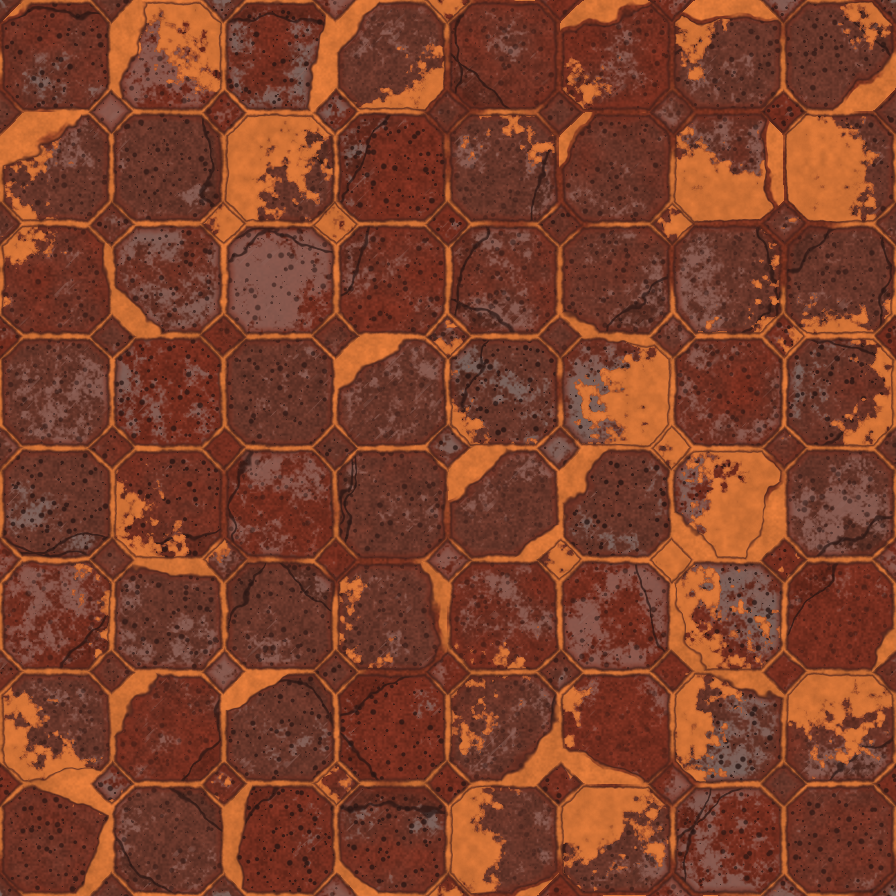
This texture is drawn by a WebGL 2 fragment shader. Its source:

```glsl
#version 300 es
precision highp float;
// Worn octagon-and-diamond terracotta floor with orange mortar joints.
// Distance functions shape the tiles; per-tile hashes choose chips, cracks,
// scuffs and spilled mortar. All noise wraps, so the square tiles seamlessly.

uniform vec2 u_resolution;
out vec4 fragColor;

const float REPEATS = 8.0;          // tiles across and down
const float OCTAGON_HALF = 0.468;   // sizes below are in tile cells
const float OCTAGON_CUT = 0.76;
const float DIAMOND_HALF = 0.18;
const float EDGE_ROUGHNESS = 0.03;
const float EDGE_LINE = 0.015;
const float CHIP_CHANCE = 0.24;
const float CRACK_CHANCE = 0.45;
const float SPILL_CHANCE = 0.36;
const vec3 RED = vec3(0.46, 0.18, 0.12);
const vec3 BROWN = vec3(0.41, 0.215, 0.165);
const vec3 SCUFF = vec3(0.56, 0.39, 0.35);
const vec3 PATINA = vec3(0.47, 0.45, 0.44);
const vec3 MORTAR = vec3(0.81, 0.44, 0.21);
const vec3 RUST = vec3(0.63, 0.31, 0.17);
const vec3 SOOT = vec3(0.15, 0.08, 0.07);

// Integer hash: three random values in 0..1
vec3 hash3(vec2 cell, float seed) {
    uvec3 v = uvec3(ivec3(cell, seed)) * 1664525u + 1013904223u;
    for (int i = 0; i < 2; i++) {
        v.x += v.y * v.z;
        v.y += v.z * v.x;
        v.z += v.x * v.y;
        v ^= v >> 16u;
    }
    return vec3(v & 65535u) / 65535.0;
}

vec2 wrapCell(vec2 cell, vec2 period) {
    return floor(mod(cell + 0.5, period));
}

vec2 direction(float turn) {
    return vec2(cos(6.28319 * turn), sin(6.28319 * turn));
}

// Value noise that wraps over the unit square
float noise(vec2 uv, vec2 freq) {
    vec2 cell = floor(uv * freq), f = fract(uv * freq);
    f = f * f * (3.0 - 2.0 * f);
    float a = hash3(wrapCell(cell, freq), 1.0).x;
    float b = hash3(wrapCell(cell + vec2(1, 0), freq), 1.0).x;
    float c = hash3(wrapCell(cell + vec2(0, 1), freq), 1.0).x;
    float d = hash3(wrapCell(cell + 1.0, freq), 1.0).x;
    return mix(mix(a, b, f.x), mix(c, d, f.x), f.y);
}

float fbm(vec2 uv, float freq) {
    float sum = 0.0, gain = 0.533;
    for (int i = 0; i < 4; i++) {
        sum += gain * noise(uv, vec2(freq));
        freq *= 2.0;
        gain *= 0.5;
    }
    return sum;
}

// Cellular noise: scattered round pits of random size
float pits(vec2 uv, float freq) {
    vec2 cell = floor(uv * freq), f = fract(uv * freq);
    float mask = 0.0;
    for (int k = 0; k < 9; k++) {
        vec2 offset = vec2(k % 3, k / 3) - 1.0;
        vec3 h = hash3(wrapCell(cell + offset, vec2(freq)), 2.0);
        float radius = 0.5 * h.z * h.z * h.z;
        mask = max(mask, 1.0 - smoothstep(radius * 0.5, radius + 0.02, length(offset + h.xy - f)));
    }
    return mask;
}

void main() {
    vec2 uv = gl_FragCoord.xy / u_resolution;
    float aa = REPEATS / min(u_resolution.x, u_resolution.y);
    float broad = fbm(uv, 23.0), fine = fbm(uv, 110.0), grain = noise(uv, vec2(400.0));
    vec2 wobble = vec2(noise(uv, vec2(26.0)), noise(uv.yx, vec2(29.0))) - 0.5;
    vec2 grid = uv * REPEATS + 0.025 * wobble;

    // Nearest octagon or diamond
    vec2 p = fract(grid) - 0.5, q = fract(grid + 0.5) - 0.5;
    vec2 a = abs(p);
    float octagon = max(max(a.x, a.y) - OCTAGON_HALF, (a.x + a.y - OCTAGON_CUT) * 0.7071);
    float diamond = (abs(q.x) + abs(q.y) - DIAMOND_HALF) * 0.7071;
    bool isDiamond = diamond < octagon;
    vec2 id = wrapCell(floor(isDiamond ? grid + 0.5 : grid), vec2(REPEATS));
    float seed = isDiamond ? 40.0 : 10.0;
    vec3 look = hash3(id, seed), stain = hash3(id, seed + 1.0);
    vec2 local = isDiamond ? q : p;
    float d = min(octagon, diamond) + EDGE_ROUGHNESS * (fine - 0.5);

    // Broken-off corners and hairline cracks
    float crack = 0.0, shard = 0.0;
    for (int k = 0; k < 2; k++) {
        vec3 h = hash3(id, seed + 5.0 + float(k));
        float cut = dot(local, direction(h.x)) - mix(0.3, 0.44, h.y) + 0.32 * (broad - 0.5);
        if (isDiamond) continue;
        if (h.z < CHIP_CHANCE) d = max(d, cut);
        else if (h.z < CHIP_CHANCE + CRACK_CHANCE) {
            crack = max(crack, 1.0 - smoothstep(0.004, 0.012 + aa, abs(cut)));
            shard = max(shard, smoothstep(-aa, aa, cut));
        }
    }

    // Fired clay: tint, grain, scuffs, scratches and pits
    vec3 clay = mix(RED, BROWN, smoothstep(0.2, 0.7, look.x + 0.5 * (broad - 0.5)));
    clay *= 0.98 + 0.3 * (fine - 0.5) + 0.26 * (grain - 0.5) - 0.12 * shard;
    float scuffLevel = mix(-0.26, 0.2, look.y * look.y);
    float scuff = smoothstep(0.42, 0.72, broad + scuffLevel + 0.8 * (fine - 0.5) + 0.25 * (grain - 0.5));
    clay = mix(clay, mix(SCUFF, PATINA, smoothstep(0.6, 1.0, look.z) * broad), 0.75 * scuff);
    float scratch = noise(vec2(uv.x + uv.y, uv.y - uv.x), vec2(45.0, 210.0));
    clay = mix(clay, SCUFF, 0.45 * smoothstep(0.82, 0.96, scratch) * smoothstep(0.45, 0.6, broad));
    clay = mix(clay, RED * 1.05, 0.5 * smoothstep(-0.07, -0.01, d));
    clay = mix(clay, SOOT, 0.8 * pits(uv, 120.0) * mix(0.35, 1.0, look.z));
    clay = mix(clay, SOOT, 0.7 * crack);

    // Mortar, with some joints worn dark and narrow
    float depth = smoothstep(0.0, 0.026, d);
    vec3 mortar = mix(RUST, MORTAR, depth) * (1.0 + 0.22 * (broad - 0.5) + 0.22 * (fine - 0.5) + 0.08 * (grain - 0.5));
    float worn = smoothstep(0.57, 0.65, fbm(uv, 7.0)) * (1.0 - smoothstep(0.035, 0.06, d));
    mortar = mix(mortar, RED * (0.8 + 0.3 * grain), 0.9 * worn);

    // Mortar spilled over one side of some tiles
    float spillLevel = stain.x < SPILL_CHANCE ? mix(-0.6, 0.35, stain.y * stain.y) : -3.0;
    float spill = dot(local, direction(stain.z)) * 1.3 + 1.3 * (broad - 0.5) + 1.1 * (fine - 0.5) + spillLevel;
    float spilled = smoothstep(-0.03, 0.05, spill);
    vec3 spillColor = mix(RUST, MORTAR, smoothstep(0.0, 0.18, spill)) * (0.88 + 0.24 * fine);

    // Join clay and mortar with a dark rim
    float rim = exp(-d * d / (EDGE_LINE * EDGE_LINE)) * (0.4 + 0.3 * broad);
    vec3 color = mix(clay, mortar, smoothstep(-aa, aa, d));
    color = mix(color, SOOT * 1.4, rim);
    color = mix(color, spillColor, spilled * (1.0 - smoothstep(-aa, aa, d)));
    fragColor = vec4(color, 1.0);
}
```
